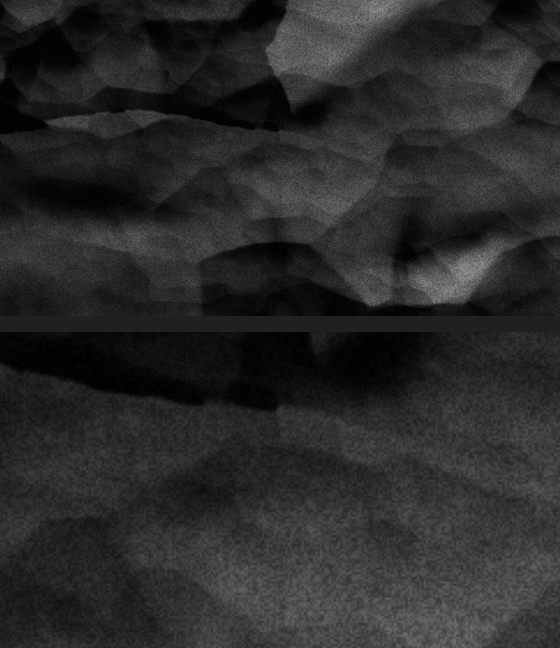
Top: the whole. Bottom: its middle third, enlarged.
Give the GLSL for this texture, as a Shadertoy shader.

```glsl
vec2 hash22(vec2 p) {
    vec3 q = fract(p.xyx * vec3(0.1031, 0.1030, 0.0973));
    q += dot(q, q.yzx + 33.33);
    return fract((q.xx + q.yz) * q.zy);
}

float noise(vec2 p) {
    vec2 i = floor(p), f = fract(p);
    f = f * f * (3.0 - 2.0 * f);
    return mix(mix(hash22(i).x, hash22(i + vec2(1, 0)).x, f.x),
               mix(hash22(i + vec2(0, 1)).x, hash22(i + vec2(1, 1)).x, f.x), f.y);
}

float fbm(vec2 p) {
    float sum = 0.0, amp = 0.5;
    for (int i = 0; i < 4; i++) {
        sum += amp * noise(p);
        p = mat2(1.6, 1.2, -1.2, 1.6) * p + 7.3;
        amp *= 0.5;
    }
    return sum;
}

// Pinched paper facets: slope in xy, crease strength in z
vec3 facets(vec2 p) {
    vec2 cell = floor(p), slope = vec2(0);
    float total = 0.0, strongest = 0.0;
    for (int y = -1; y <= 1; y++)
    for (int x = -1; x <= 1; x++) {
        vec2 id = cell + vec2(x, y);
        vec2 q = p - id - 0.1 - 0.8 * hash22(id);
        float weight = exp(-50.0 * dot(q, q));
        vec2 tilt = hash22(id + 41.7) - 0.5;
        slope += weight * (0.75 * q / sqrt(dot(q, q) + 0.008) + 1.3 * tilt);
        total += weight;
        strongest = max(strongest, weight);
    }
    return vec3(slope / total, 2.0 - 2.0 * strongest / total);
}

float blob(vec2 p, vec2 center, vec2 size, float angle) {
    float c = cos(angle), s = sin(angle);
    vec2 q = mat2(c, -s, s, c) * (p - center) / size;
    return exp(-dot(q, q));
}

// Broad light and shadow of the large folds
float foldLight(vec2 p) {
    float light = 0.195 + 0.12 * (fbm(p * 2.3 + 3.0) - 0.47);

    // Shadowed upper left
    light -= 0.13 * blob(p, vec2(0.55, 0.85), vec2(0.46, 0.32), 0.0);
    light -= 0.09 * blob(p, vec2(0.0, 0.80), vec2(0.35, 0.28), 0.0);

    // Long crest, lit below its sharp edge
    float crest = 0.665 - 0.18 * sqrt(pow(p.x - 0.44, 2.0) + 0.01) - p.y;
    float reach = 1.0 - smoothstep(0.75, 1.1, p.x);
    light += 0.07 * reach * smoothstep(-0.005, 0.006, crest) * exp(-max(crest, 0.0) * 7.0);
    light -= 0.12 * reach * smoothstep(0.006, -0.005, crest) * exp(min(crest, 0.0) * 17.0);

    // Troughs
    light -= 0.20 * blob(p, vec2(0.26, 0.37), vec2(0.42, 0.08), -0.1);
    light -= 0.22 * blob(p, vec2(1.58, 0.28), vec2(0.30, 0.07), 0.22);
    light -= 0.15 * blob(p, vec2(1.29, 0.22), vec2(0.05, 0.12), -0.2);
    light -= 0.20 * blob(p, vec2(0.97, 0.64), vec2(0.09, 0.05), 0.3);
    light -= 0.08 * blob(p, vec2(0.88, 0.26), vec2(0.04, 0.11), 0.1);
    light -= 0.09 * smoothstep(0.16, 0.0, p.y);

    // Raised sheets
    float left = p.x - 0.845 - 0.4 * abs(p.y - 0.838);
    float lower = p.y - 0.634 - 0.91 * (p.x - 0.898);
    light += 0.19 * smoothstep(-0.004, 0.010, left) * smoothstep(-0.07, 0.05, lower);
    light += 0.05 * blob(p, vec2(1.4, 0.45), vec2(0.36, 0.10), 0.2);
    light += 0.18 * blob(p, vec2(1.50, 0.14), vec2(0.17, 0.06), 0.8);
    light += 0.05 * blob(p, vec2(0.3, 0.22), vec2(0.38, 0.06), 0.08);
    return light;
}

void mainImage(out vec4 fragColor, in vec2 fragCoord) {
    vec2 p = fragCoord / iResolution.y;
    vec2 warped = p + 0.08 * (vec2(fbm(p * 3.5), fbm(p * 3.5 + 19.0)) - 0.47);

    // Crumples at four sizes
    vec2 q = warped * vec2(2.3, 3.2) + 5.2, bend = vec2(0);
    float relief = 0.0, creases = 0.0, amp = 1.0;
    for (int i = 0; i < 4; i++) {
        vec3 facet = facets(q);
        relief += amp * dot(facet.xy, vec2(0.55, -0.83));
        creases += amp * facet.z * (noise(q * 1.7 + 9.0) - 0.4);
        bend += amp * facet.xy;
        q = mat2(1.6, 0.9, -0.9, 1.6) * q + 17.3;
        amp *= 0.55;
    }

    // Smooth sheets keep fewer crumples
    float crumple = mix(0.45, 1.0, smoothstep(0.3, 0.7, noise(p * 2.4 + 4.0)));
    crumple += 0.3 * blob(p, vec2(0.85, 0.4), vec2(0.35, 0.3), 0.0);
    crumple += 0.3 * blob(p, vec2(0.5, 0.85), vec2(0.35, 0.2), 0.0);
    crumple *= 1.0 - 0.75 * blob(p, vec2(0.15, 0.38), vec2(0.45, 0.28), 0.0);

    float tone = foldLight(p + 0.016 * crumple * bend);
    tone += crumple * (0.145 * relief + 0.07 * creases);
    tone += 0.05 * (fbm(p * 16.0) - 0.47);
    tone = 0.006 + 0.5 * (tone + sqrt(tone * tone + 0.0015));

    // Paper grain
    float grain = noise(p * 410.0) + 0.5 * noise(p * 170.0 + 31.0) - 0.75;
    tone += grain * (0.02 + 0.34 * tone);
    fragColor = vec4(vec3(clamp(tone, 0.0, 0.55)), 1.0);
}
```
